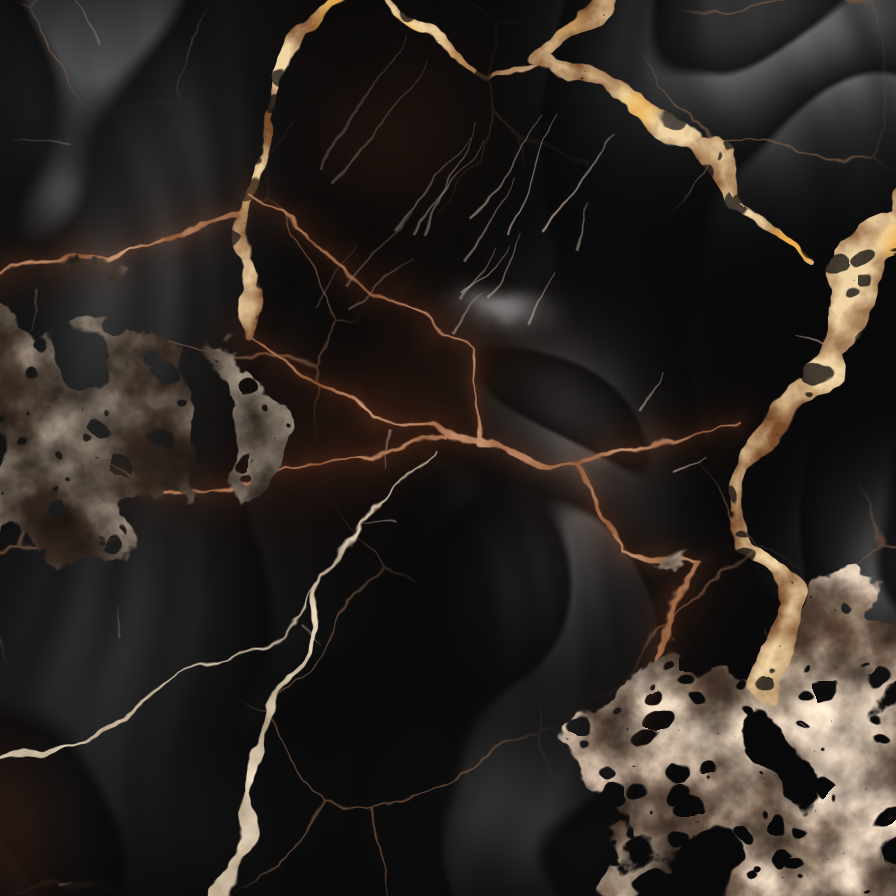
Give the GLSL for this texture, as a three.js fragment shader.

```glsl
varying vec2 vUv;

float hash(vec2 p) {
  p = fract(p * vec2(.1731, .2397) + .13);
  p += dot(p, p.yx + 23.45);
  return fract((p.x + p.y) * p.x * 7.31);
}

// Gradient noise
float corner(vec2 cell, vec2 offset) {
  float angle = 6.2832 * hash(cell);
  return dot(vec2(cos(angle), sin(angle)), offset);
}

float noise(vec2 p) {
  vec2 i = floor(p), f = fract(p), e = vec2(1, 0);
  vec2 u = f * f * (3. - 2. * f);
  return mix(mix(corner(i, f), corner(i + e, f - e), u.x),
    mix(corner(i + e.yx, f - e.yx), corner(i + 1., f - 1.), u.x), u.y);
}

float fbm(vec2 p) {
  float sum = 0., amp = .5;
  for (int i = 0; i < 5; i++) {
    sum += amp * noise(p);
    p = mat2(1.6, 1.2, -1.2, 1.6) * p + 3.7;
    amp *= .5;
  }
  return sum;
}

// Nearest point distance, border distance, cell id
vec3 cells(vec2 p) {
  float near = 9., second = 9., id = 0.;
  for (int y = -1; y <= 1; y++)
    for (int x = -1; x <= 1; x++) {
      vec2 c = floor(p) + vec2(x, y);
      float d = length(c + vec2(hash(c), hash(c + 37.)) - p);
      second = min(second, max(d, near));
      if (d < near) { near = d; id = hash(c + 71.); }
    }
  return vec3(near, .5 * (second - near), id);
}

float ink(float d) { return 1. - smoothstep(-.0013, .0013, d); }

float glow(vec2 p, float x, float y, float rx, float ry) {
  vec2 v = (p - vec2(x, y)) / vec2(rx, ry);
  return exp(-dot(v, v));
}

float segment(vec2 p, vec2 a, vec2 b, float wa, float wb) {
  vec2 ab = b - a;
  float t = clamp(dot(p - a, ab) / dot(ab, ab), 0., 1.);
  return length(p - a - ab * t) - mix(wa, wb, t);
}

// Bent vein through four points, width running from wa to wb
float strand(vec2 p, vec4 s, vec4 e, float wa, float wb) {
  float swell = .55 + 1.8 * abs(noise(p * 13.));
  wa *= swell;
  wb *= swell;
  float m = mix(wa, wb, .33), n = mix(wa, wb, .67);
  return min(segment(p, s.xy, s.zw, wa, m),
    min(segment(p, s.zw, e.xy, m, n), segment(p, e.xy, e.zw, n, wb)));
}

void main() {
  vec2 uv = vUv;
  vec2 p = uv + .06 * vec2(fbm(uv * 7.), fbm(uv * 7. + 19.));
  float grain = fbm(uv * 18.);

  // Silky smoke folds in black stone
  float layer = fract(2.2 * noise(uv * vec2(4, 1.8) + .9 * noise(uv * 2.5)) + .25 * noise(uv * 6.) + .4);
  float fold = layer * (1. - smoothstep(.88, 1., layer));
  float streak = 1. + .5 * noise(vec2(uv.x * 28. + 4. * noise(uv * 3.), uv.y * 3.));
  float smoke = glow(uv, .12, .82, .12, .25) + glow(uv, .9, .95, .2, .13)
    + .6 * glow(uv, .64, .45, .09, .2) + .6 * glow(uv, .98, .36, .08, .1)
    + .4 * glow(uv, .15, .25, .16, .18) + .4 * glow(uv, .57, .1, .1, .1);
  vec3 col = vec3(.035, .032, .033) + .36 * smoke * streak * (.18 + .9 * fold);
  col += .4 * glow(p, .56, .65, .045, .022);
  float rust = glow(uv, .48, .53, .18, .12) + glow(uv, .38, .85, .12, .12) + glow(uv, 0., .04, .06, .15);
  col += vec3(.11, .05, .025) * rust * (.5 + 1.5 * max(noise(uv * 5.), -.3));

  // Faint web of hairline cracks
  float web = cells(p * 5.).y / 5.;
  col = mix(col, vec3(.5, .36, .26), .75 * smoothstep(0., .3, noise(uv * 4. + 8.)) * ink(web - .0008));

  // Pale scratches: a slanted cluster, then strays
  for (int i = 0; i < 34; i++) {
    float k = float(i) * 3. + 1., stray = step(17., float(i));
    vec2 h = vec2(hash(vec2(k, 5)), hash(vec2(k, 17)));
    float turn = hash(vec2(k, 29));
    vec2 c = mix(vec2(.38, .62) + h * .27, h, stray);
    float angle = mix(.75 + .4 * turn, 6.28 * turn, stray);
    vec2 along = vec2(cos(angle), sin(angle)) * mix(.07, .025, stray) * (.3 + h.y);
    float d = segment(mix(uv, p, .6), c - along, c + along, .0013, .0002);
    col = mix(col, vec3(.68, .61, .55), (.25 + .6 * h.x) * ink(d));
  }

  // Thin copper and pale veins
  float thin = strand(p, vec4(.28, .79, .39, .71), vec4(.52, .6, .53, .51), .0018, .0018);
  thin = min(thin, strand(p, vec4(.27, .63, .35, .59), vec4(.43, .53, .53, .51), .002, .002));
  thin = min(thin, strand(p, vec4(.53, .51, .65, .475), vec4(.73, .51, .83, .525), .004, .001));
  thin = min(thin, strand(p, vec4(.1, .47, .2, .455), vec4(.35, .465, .49, .515), .0016, .0016));
  thin = min(thin, strand(p, vec4(.65, .475, .7, .38), vec4(.78, .36, .7, .19), .003, .003));
  thin = min(thin, strand(p, vec4(0, .69, .12, .71), vec4(.2, .75, .28, .77), .002, .004));
  float pale = strand(p, vec4(.25, -.02, .28, .15), vec4(.35, .34, .48, .5), .007, .0006);
  pale = min(pale, strand(p, vec4(-.02, .15, .13, .19), vec4(.26, .25, .35, .34), .0035, .0006));
  col += vec3(.12, .05, .02) * exp(-max(thin, 0.) * 60.);
  col = mix(col, vec3(.66, .46, .33) + .5 * grain, ink(thin));
  col = mix(col, vec3(.8, .73, .63) + .5 * grain, ink(pale));

  // Porous crust with round and ragged holes
  float right = 1. - length((p - vec2(.92, .11)) / vec2(.25, .2));
  float left = 1. - length((p - vec2(.08, .52)) / vec2(.19, .14));
  vec3 pore = cells(p * vec2(26, 32));
  float solid = smoothstep(-.04, .04, pore.x - .42 * pore.z * pore.z);
  float ragged = 1. - smoothstep(.2, .24, noise(p * 11.) + .3 * grain);
  float crust = smoothstep(0., .05, max(right, left) + 1.5 * fbm(uv * 9.)) * solid * ragged;
  crust *= smoothstep(-.5, -.45, max(right, left));
  float bright = smoothstep(-.25, .3, fbm(uv * 8. + 5.) + .4 * grain);
  vec3 shell = mix(vec3(.3, .23, .18), vec3(.8, .73, .65), bright) * (1. + grain);
  col = mix(col, shell * mix(.62, 1., step(.5, uv.x)), crust);

  // Broad gold veins
  float gold = strand(p, vec4(.68, 1, .6, .94), vec4(.66, .9, .74, .87), .008, .014);
  gold = min(gold, strand(p, vec4(.74, .87, .8, .82), vec4(.82, .78, .92, .72), .018, .004));
  gold = min(gold, strand(p, vec4(1.02, .77, .94, .67), vec4(.91, .57, .815, .45), .03, .011));
  gold = min(gold, strand(p, vec4(.815, .45, .82, .38), vec4(.88, .33, .86, .24), .009, .022));
  gold = min(gold, strand(p, vec4(.4, 1.01, .34, .96), vec4(.28, .79, .27, .63), .007, .008));
  gold = min(gold, strand(p, vec4(.43, 1.01, .5, .94), vec4(.55, .91, .6, .93), .006, .003));
  float tone = clamp(.45 + 2. * grain - 22. * gold, 0., 1.);
  vec3 metal = mix(vec3(.46, .29, .17), vec3(.94, .83, .64), tone);
  metal = mix(metal, vec3(.93, .68, .28), smoothstep(.1, .4, noise(uv * 9. + 3.)));
  col = mix(col, metal, ink(gold) * mix(solid, 1., .25));

  gl_FragColor = vec4(clamp(col, 0., 1.), 1);
}
```
